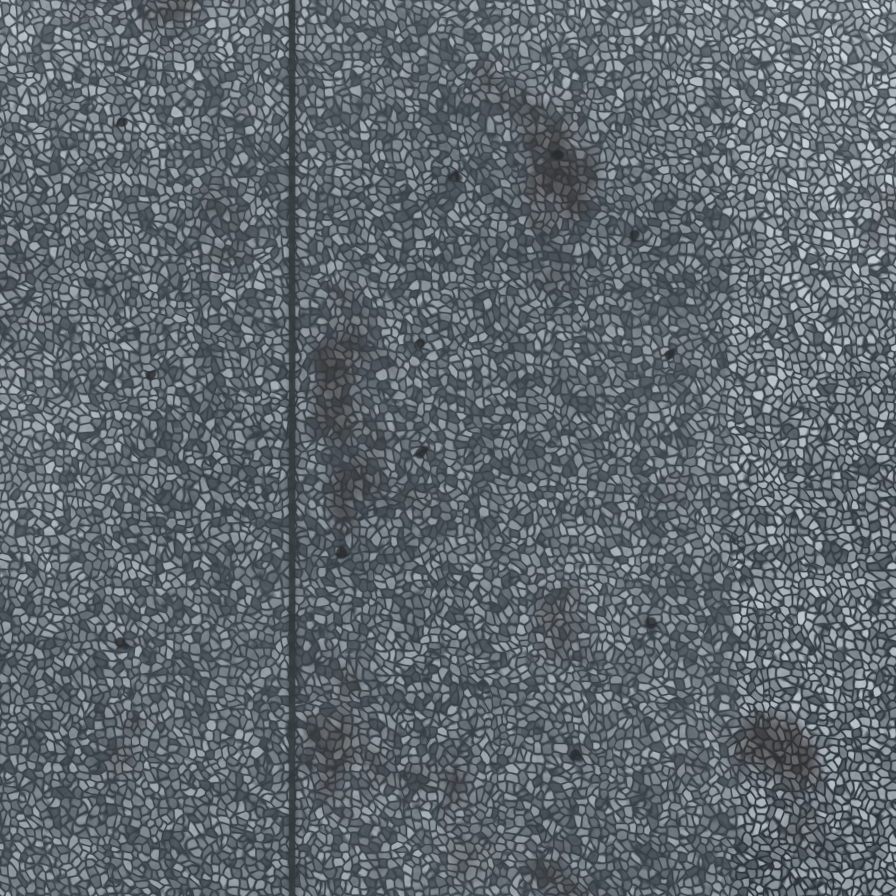
This texture is drawn by a WebGL 2 fragment shader. Its source:

```glsl
#version 300 es
precision highp float;
// Weathered pebble-dash slab: packed grey-blue chips, dark stains, a vertical joint and a cleaner right strip.

#define GRAINS 102.0        // chips across the canvas
#define STRETCH 1.28        // chip elongation
#define GAP_TONE 0.275      // tone between chips
#define CHIP_LOW 0.41       // darkest chip
#define CHIP_HIGH 0.70      // lightest chip
#define JOINT_X 0.326
#define JOINT_HALF 0.0036
#define STRIP_X 0.815       // left edge of the clean strip
#define STAIN_SCALE 8.0
#define STAIN_DEPTH 0.72
#define COOL_TINT vec3(-0.033, 0.0, 0.028)
#define JOINT_COLOR vec3(0.205, 0.235, 0.25)

uniform vec2 u_resolution;
out vec4 fragColor;

float hash(vec2 p) {
    return fract(sin(dot(p, vec2(127.1, 311.7))) * 43758.5453);
}

float noise(vec2 p) {
    vec2 cell = floor(p), f = fract(p);
    f = f * f * (3.0 - 2.0 * f);
    float low = mix(hash(cell), hash(cell + vec2(1.0, 0.0)), f.x);
    float high = mix(hash(cell + vec2(0.0, 1.0)), hash(cell + 1.0), f.x);
    return mix(low, high, f.y);
}

float fbm(vec2 p) {
    float sum = 0.0, amp = 0.5;
    for (int i = 0; i < 5; i++) {
        sum += amp * noise(p);
        p = mat2(0.8, 0.6, -0.6, 0.8) * p * 2.03 + 7.3;
        amp *= 0.5;
    }
    return sum;
}

// Cellular pattern with a randomly turned metric per chip.
// Returns: x = distance margin to the neighbouring chip, y = random chip value.
vec2 chips(vec2 p) {
    vec2 base = floor(p);
    float nearest = 9.0, second = 9.0, id = 0.0;
    for (int j = -2; j <= 2; j++) {
        for (int i = -2; i <= 2; i++) {
            vec2 cell = base + vec2(i, j);
            vec2 jitter = vec2(hash(cell), hash(cell + 41.3));
            vec2 d = p - cell - 0.06 - 0.88 * jitter;
            float angle = 2.2 + 2.4 * (hash(cell + 17.9) - 0.5);
            float c = cos(angle), s = sin(angle);
            d = vec2(c * d.x + s * d.y, c * d.y - s * d.x);
            float dist = length(d * vec2(1.0 / STRETCH, STRETCH));
            if (dist < nearest) {
                second = nearest;
                nearest = dist;
                id = hash(cell + 73.7);
            } else {
                second = min(second, dist);
            }
        }
    }
    return vec2(second - nearest, id);
}

// Rare small dark pits scattered on a coarse grid.
float pits(vec2 p) {
    vec2 cell = floor(p);
    vec2 center = 0.2 + 0.6 * vec2(hash(cell + 5.1), hash(cell + 9.4));
    float radius = 0.05 + 0.05 * hash(cell + 2.7);
    float shape = length(fract(p) - center) + 0.06 * (noise(p * 14.0) - 0.5);
    return step(0.86, hash(cell + 31.0)) * (1.0 - smoothstep(radius * 0.5, radius, shape));
}

void main() {
    vec2 uv = gl_FragCoord.xy / u_resolution;
    float pixel = 1.0 / u_resolution.x;

    // Clean strip with a ragged edge that blurs towards the top
    float ragged = 0.02 * (noise(uv * vec2(60.0, 45.0)) - 0.5);
    float edge = STRIP_X + 0.022 * (0.5 - uv.y) + ragged;
    float blur = mix(0.008, 0.10, smoothstep(0.55, 0.95, uv.y));
    float strip = smoothstep(edge - blur, edge + blur, uv.x);

    // Chips and the gaps between them
    vec2 warp = vec2(noise(uv * 30.0), noise(uv * 30.0 + 19.0)) - 0.5;
    vec2 chip = chips(uv * GRAINS + 0.7 * warp);
    float mask = smoothstep(0.0, 0.46, chip.x);
    float wear = smoothstep(0.42, 0.68, fbm(uv * 5.0 + 3.7)) * (1.0 - strip);
    float buried = step(chip.y, 0.08 + 0.16 * wear);
    float chipTone = mix(CHIP_LOW, CHIP_HIGH, chip.y) + 0.03 * strip - 0.05 * wear;
    chipTone = mix(chipTone, 0.34, buried * 0.8);
    float gapTone = GAP_TONE - strip * mix(0.07, 0.0, uv.y);
    float tone = mix(gapTone, chipTone, mask);

    // Broad light falloff, cloudy shading and fine grit
    tone *= 0.94 + 0.12 * uv.y + 0.05 * strip;
    tone *= 1.0 + 0.22 * (fbm(uv * 4.0 + 11.0) - 0.48);
    tone += 0.05 * (noise(uv * GRAINS * 2.4) - 0.5);

    // Brownish stains that flatten the chips
    float stain = smoothstep(0.57, 0.78, fbm(uv * STAIN_SCALE * vec2(1.0, 0.85) + 23.0));
    tone = mix(tone, mix(tone, 0.36, 0.4), stain);
    vec3 color = tone + COOL_TINT;
    color = mix(color, color * STAIN_DEPTH * vec3(1.04, 0.98, 0.95), stain);
    color = mix(color, vec3(0.15, 0.16, 0.17), 0.8 * pits(uv * 9.0));

    // Vertical joint with a faint shaded border
    float offset = abs(uv.x - JOINT_X);
    color *= 1.0 - 0.12 * (1.0 - smoothstep(JOINT_HALF, JOINT_HALF * 2.5, offset));
    float joint = 1.0 - smoothstep(JOINT_HALF - pixel, JOINT_HALF + pixel, offset);
    color = mix(color, JOINT_COLOR + 0.04 * (noise(uv * 90.0) - 0.5), 0.93 * joint);

    fragColor = vec4(clamp(color, 0.0, 1.0), 1.0);
}
```
